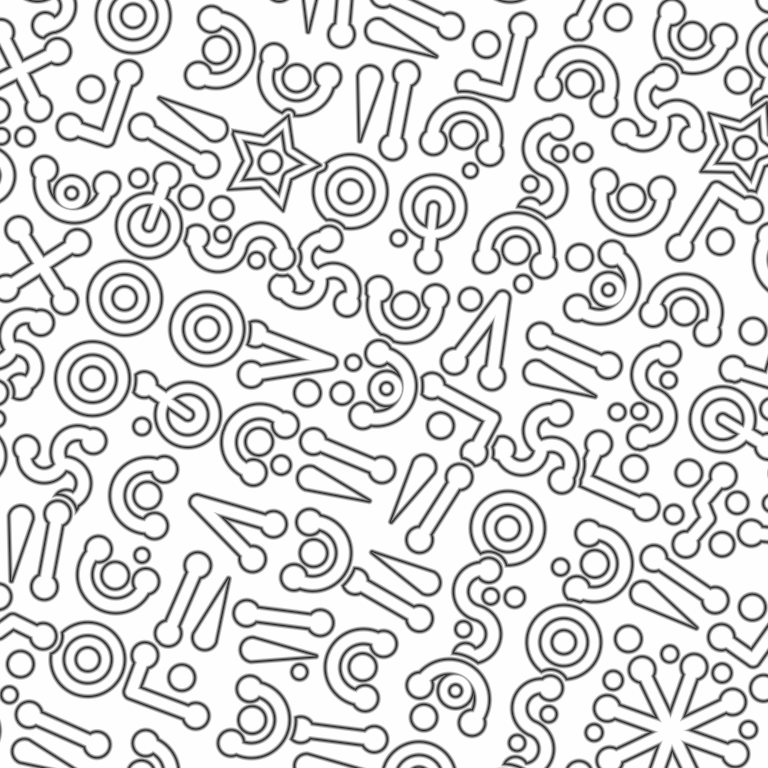
Write a Shadertoy shader that draws this pattern.

```glsl
// Line-art doodles: knobbed bars, arcs, stars, targets and bursts packed on white
const float CELLS = 8.7;   // cells across the canvas
const float GAP = 0.07;    // clear space between shapes, in cells

float hash(vec2 p) { return fract(sin(dot(p, vec2(127.1, 311.7))) * 43758.5453); }

mat2 turn(float a) { return mat2(cos(a), sin(a), -sin(a), cos(a)); }

float disc(vec2 p, vec2 c, float r) { return length(p - c) - r; }

// Segment whose radius runs from ra to rb
float taper(vec2 p, vec2 a, vec2 b, float ra, float rb) {
    float h = clamp(dot(p - a, b - a) / dot(b - a, b - a), 0.0, 1.0);
    return length(p - mix(a, b, h)) - mix(ra, rb, h);
}

// Bar with a round knob at b
float bar(vec2 p, vec2 a, vec2 b) {
    return min(taper(p, a, b, 0.085, 0.085), disc(p, b, 0.148));
}

// Thick arc around +y with half opening a and end knobs of the given radius
float arc(vec2 p, float a, float r, float knob) {
    p.x = abs(p.x);
    vec2 tip = vec2(sin(a), cos(a));
    float d = tip.y * p.x > tip.x * p.y ? length(p - tip * r) : abs(length(p) - r);
    return min(d - 0.085, disc(p, tip * r, knob));
}

// Half of an S: arc from the centre to a knob, with a bead inside
float halfWave(vec2 p) {
    p.x -= 0.25;
    float d = min(arc(p, 1.5708, 0.25, 0.085), disc(p, vec2(0.25, 0.0), 0.14));
    return min(d, disc(p, vec2(-0.03, -0.1), 0.09));
}

// Folds the plane into n equal sectors around +x
vec2 fold(vec2 p, float n) {
    float s = 6.28318 / n;
    float a = abs(mod(atan(p.y, p.x) + 0.5 * s, s) - 0.5 * s);
    return length(p) * vec2(cos(a), sin(a));
}

float star(vec2 p, float r) {
    vec2 valley = 0.54 * r * vec2(cos(0.62832), sin(0.62832)), tip = vec2(r, 0.0);
    vec2 e = valley - tip, w = fold(p, 5.0) - tip;
    float d = length(w - e * clamp(dot(w, e) / dot(e, e), 0.0, 1.0));
    return d * sign(e.y * w.x - e.x * w.y);
}

// x: signed distance of the body, y: distance to its inner lines
vec2 motif(vec2 p, float kind) {
    float r = length(p), body = 1.0, inner = 1.0;
    vec2 m = vec2(abs(p.x), p.y);
    if (kind < 1.1) {                                   // target
        body = r - 0.42;
        inner = min(abs(r - 0.27), abs(r - 0.135));
    } else if (kind < 1.5) {                            // star
        body = star(p, 0.57);
        inner = min(abs(body + 0.1), abs(r - 0.13));
    } else if (kind < 3.3) {                            // dumbbell and drop
        body = min(bar(m, vec2(0.0, 0.18), vec2(0.42, 0.18)),
                   taper(p, vec2(-0.3, -0.22), vec2(0.42, -0.2), 0.14, 0.01));
    } else if (kind < 5.0) {                            // S curve
        body = min(halfWave(p), halfWave(-p));
    } else if (kind < 6.7) {                            // hook around a bead
        body = min(arc(p, 1.95, 0.35, 0.148), disc(p, vec2(0.0, 0.01), 0.155));
    } else if (kind < 7.8) {                            // curl: smile with a loop
        body = min(arc(p, 1.75, 0.37, 0.148), abs(disc(p, vec2(0.0, 0.12), 0.135)) - 0.065);
    } else if (kind < 8.5) {                            // V
        body = bar(vec2(p.x, abs(p.y)), vec2(-0.47, 0.0), vec2(0.4, 0.23));
    } else if (kind < 9.5) {                            // angle with a bead in its nook
        vec2 corner = vec2(-0.38, -0.2);
        body = min(bar(p, corner, vec2(0.4, -0.2)), bar(p, corner, vec2(-0.38, 0.24)));
        body = min(body, disc(p, vec2(0.1, 0.15), 0.148));
    } else if (kind < 9.8) {                            // cross
        body = bar(fold(turn(0.7854) * p, 4.0), vec2(0.0), vec2(0.48, 0.0));
    } else if (kind < 10.7) {                           // swirl of three arms
        for (int i = 0; i < 3; i++) {
            vec2 q = turn(2.0944 * float(i)) * p - vec2(0.22, 0.0);
            body = min(body, min(arc(q, 1.5708, 0.22, 0.08), disc(q, vec2(0.22, 0.0), 0.145)));
        }
    } else if (kind < 11.4) {                           // ring with a pin
        vec2 q = p + vec2(0.16, 0.0);
        body = min(disc(q, vec2(0.0), 0.37), bar(q, vec2(0.3, 0.0), vec2(0.6, 0.0)));
        inner = abs(max(length(q) - 0.23, -taper(q, vec2(0.0), vec2(0.4, 0.0), 0.065, 0.065)));
    } else {                                            // zigzag
        vec2 a = vec2(0.06, 0.08), b = vec2(0.44, 0.02);
        body = min(min(bar(p, a, b), bar(-p, a, b)), taper(p, a, -a, 0.085, 0.085));
    }
    return vec2(body, inner);
}

// Bursts fill blocks of four cells; later shapes are trimmed to keep the gap
vec2 scene(vec2 p) {
    vec2 d = vec2(1.0);
    for (int k = 0; k < 18; k++) {
        vec2 id = floor(p) + vec2(k % 3, (k / 3) % 3) - 1.0;
        vec2 block = floor(id / 2.0);
        bool burst = hash(block + 0.37) < 0.11;
        if (burst != (k < 9)) continue;
        vec2 shape = vec2(1.0);
        if (burst) {
            vec2 q = turn(6.3 * hash(block)) * (p - block * 2.0 - 1.0);
            shape.x = bar(fold(q, 8.0), vec2(0.0), vec2(0.77, 0.0));
        } else {
            vec2 shift = vec2(hash(id + 5.1), hash(id + 9.7)) - 0.5;
            float a = 1.5708 * mod(id.x + id.y, 2.0) + 0.55 * (hash(id + 3.3) - 0.5)
                    + 3.14159 * step(0.5, hash(id + 7.9));
            shape = motif(turn(a) * (p - id - 0.5 - 0.06 * shift), 12.0 * hash(id + 1.7));
        }
        d = min(d, max(shape, GAP - d.x));
    }
    return d;
}

void mainImage(out vec4 fragColor, in vec2 fragCoord) {
    vec2 p = turn(0.35) * (fragCoord / iResolution.y * CELLS) + 20.0;
    vec2 d = scene(p);
    float line = min(abs(d.x), d.y);

    // Beads in the half-size lattice, each at the freest of four spots
    vec2 site = floor(p * 2.0) * 0.5 + 0.25, bead = site;
    float room = 0.0;
    for (int i = 0; i < 4; i++) {
        vec2 spot = site + 0.065 * (vec2(i % 2, i / 2) * 2.0 - 1.0);
        float free = scene(spot).x - GAP;
        if (free > room) { room = free; bead = spot; }
    }
    if (room > 0.08) line = min(line, abs(length(p - bead) - min(room, 0.148)));

    // Soft pen line
    float soft = max(0.0041, 1.5 / iResolution.y);
    float ink = pow(clamp(1.0 - line / CELLS / soft, 0.0, 1.0), 1.15);
    fragColor = vec4(vec3(mix(0.995, 0.15, ink)), 1.0);
}
```
